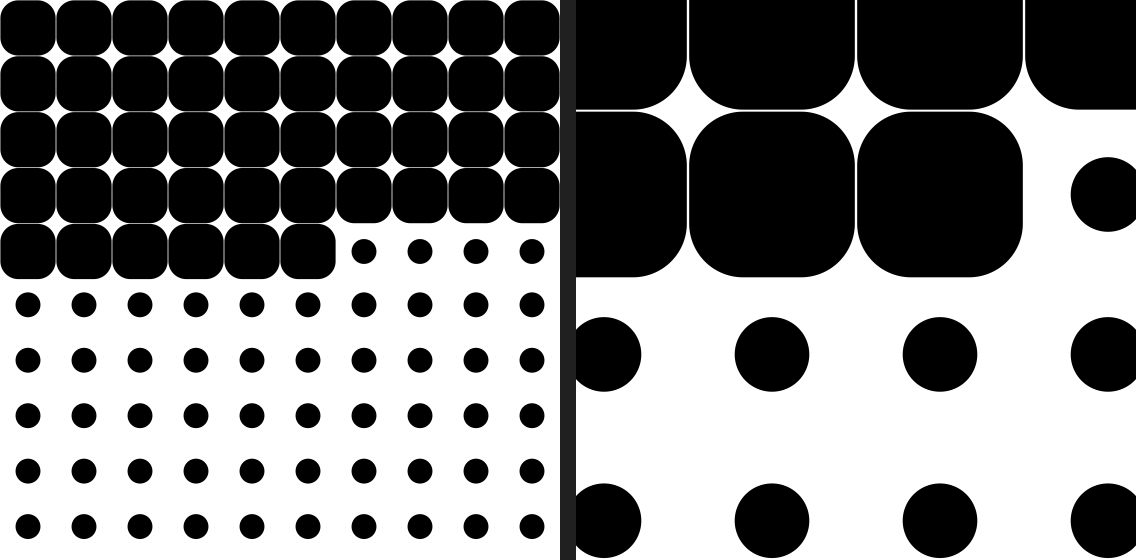
Left: the whole. Right: its middle third, enlarged.
This pattern is drawn by a WebGL 2 fragment shader. Its source:

```glsl
#version 300 es
precision highp float;
// Ten by ten grid: rounded black tiles fill the first 46 cells, small dots fill the rest.

uniform vec2 u_resolution;
out vec4 fragColor;

const vec3 PAPER = vec3(1.0);
const vec3 INK = vec3(0.0);

const float COLUMNS = 10.0;
const float FILLED_CELLS = 46.0;     // counted from the top left, row by row

const float TILE_ROWS = 5.0;         // rows of the upper band
const float TILE_ROW_PITCH = 0.0998;
const float DOT_ROW_PITCH = 0.099;
const float FIRST_DOT_ROW = 0.5443;  // centre of the first all-dot row, from the top

const float TILE_HALF = 0.0493;
const float TILE_CORNER = 0.032;
const float DOT_RADIUS = 0.0222;

const int SAMPLES = 5;               // per axis, resolves the hairline gaps

float roundedSquare(vec2 p, float halfSize, float corner) {
    vec2 q = abs(p) - halfSize + corner;
    return length(max(q, 0.0)) + min(max(q.x, q.y), 0.0) - corner;
}

// Signed distance to the shape of the cell around p; p.y runs down from the top.
float patternDistance(vec2 p) {
    float column = clamp(floor(p.x * COLUMNS), 0.0, COLUMNS - 1.0);
    float row = floor(p.y / TILE_ROW_PITCH);
    float centreY = (row + 0.5) * TILE_ROW_PITCH;

    // The lower band has its own, slightly tighter spacing.
    if (row >= TILE_ROWS) {
        float step = max(round((p.y - FIRST_DOT_ROW) / DOT_ROW_PITCH), 0.0);
        row = TILE_ROWS + step;
        centreY = FIRST_DOT_ROW + step * DOT_ROW_PITCH;
    }

    vec2 local = p - vec2((column + 0.5) / COLUMNS, centreY);
    bool filled = row * COLUMNS + column < FILLED_CELLS;
    return filled ? roundedSquare(local, TILE_HALF, TILE_CORNER)
                  : length(local) - DOT_RADIUS;
}

void main() {
    // Average the ink coverage over the pixel.
    float subpixel = 1.0 / (float(SAMPLES) * min(u_resolution.x, u_resolution.y));
    float coverage = 0.0;
    for (int j = 0; j < SAMPLES; j++) {
        for (int i = 0; i < SAMPLES; i++) {
            vec2 offset = (vec2(i, j) + 0.5) / float(SAMPLES) - 0.5;
            vec2 p = (gl_FragCoord.xy + offset) / u_resolution;
            float d = patternDistance(vec2(p.x, 1.0 - p.y));
            coverage += clamp(0.5 - d / subpixel, 0.0, 1.0);
        }
    }
    coverage /= float(SAMPLES * SAMPLES);

    fragColor = vec4(mix(PAPER, INK, coverage), 1.0);
}
```
